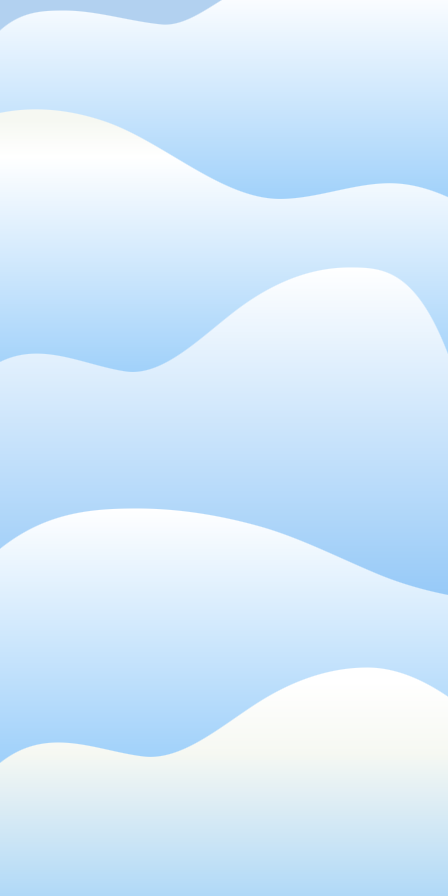
Write a WebGL 2 fragment shader that draws this background.

```glsl
#version 300 es
precision highp float;
// Stacked pale blue cloud banks with wavy crests and soft vertical gradients.

uniform vec2 u_resolution;
out vec4 fragColor;

const vec3 WHITE = vec3(1.0);
const vec3 CREAM = vec3(0.965, 0.973, 0.95);
const vec3 BLUE = vec3(0.63, 0.82, 0.98);

// Smooth crest through five knots, each (x, height, slope); straight outside them.
float crest(float x, vec3 knots[5]) {
    float y = knots[0].y + knots[0].z * (x - knots[0].x);
    for (int i = 0; i < 4; i++) {
        vec3 a = knots[i], b = knots[i + 1];
        if (x < a.x) break;
        float w = b.x - a.x;
        float t = min((x - a.x) / w, 1.0);
        float s = 1.0 - t;
        y = mix(a.y, b.y, t * t * (3.0 - 2.0 * t))
          + w * t * s * (a.z * s - b.z * t)
          + b.z * max(x - b.x, 0.0);
    }
    return y;
}

// Covers the colour below the crest, with an antialiased edge.
vec3 cover(vec3 under, vec3 bank, float depth) {
    return mix(under, bank, clamp(depth / fwidth(depth) + 0.5, 0.0, 1.0));
}

// Vertical blend between two heights.
vec3 fade(vec3 top, vec3 bottom, float y0, float y1, float y) {
    return mix(top, bottom, clamp((y - y0) / (y1 - y0), 0.0, 1.0));
}

void main() {
    // x runs 0..100 to the right, y runs 0..200 downward
    vec2 uv = gl_FragCoord.xy / u_resolution;
    vec2 p = vec2(uv.x, 1.0 - uv.y) * vec2(100.0, 200.0);

    // Sky
    vec3 color = vec3(0.70, 0.82, 0.94);

    // Top bank
    float y = crest(p.x, vec3[5](vec3(0, 6.8, -0.9), vec3(14.3, 2.35, 0),
        vec3(36, 5.45, 0.1), vec3(49.5, 0, -0.62), vec3(100, -20, 0)));
    color = cover(color, fade(vec3(0.98, 0.99, 1.0), BLUE, 0.0, 44.4, p.y), p.y - y);

    // Second bank, cream at its crest
    y = crest(p.x, vec3[5](vec3(0, 25.2, -0.2), vec3(23.4, 27.1, 0.34),
        vec3(62.5, 44.4, 0), vec3(87, 40.9, 0), vec3(100, 44, 0.45)));
    vec3 bank = fade(CREAM, WHITE, 27.0, 35.0, p.y);
    color = cover(color, fade(bank, BLUE, 35.0, 83.0, p.y), p.y - y);

    // Middle bank
    y = crest(p.x, vec3[5](vec3(0, 80.8, -0.5), vec3(28, 82.9, 0.15),
        vec3(52, 69.8, -0.78), vec3(78, 59.7, 0), vec3(100, 79, 2.6)));
    color = cover(color, fade(WHITE, vec3(0.59, 0.79, 0.97), 59.7, 132.8, p.y), p.y - y);

    // Fourth bank
    y = crest(p.x, vec3[5](vec3(0, 122.5, -0.8), vec3(30.5, 113.5, 0),
        vec3(58, 117.5, 0.28), vec3(84, 128, 0.42), vec3(100, 132.8, 0.2)));
    color = cover(color, fade(WHITE, BLUE, 113.5, 169.0, p.y), p.y - y);

    // Front bank, cream across its middle
    y = crest(p.x, vec3[5](vec3(0, 170.3, -0.8), vec3(32, 168.85, 0.12),
        vec3(57, 157.2, -0.65), vec3(82, 149, 0), vec3(100, 155.5, 0.68)));
    bank = fade(WHITE, CREAM, 152.0, 168.0, p.y);
    color = cover(color, fade(bank, vec3(0.69, 0.85, 0.97), 168.0, 200.0, p.y), p.y - y);

    fragColor = vec4(color, 1.0);
}
```
